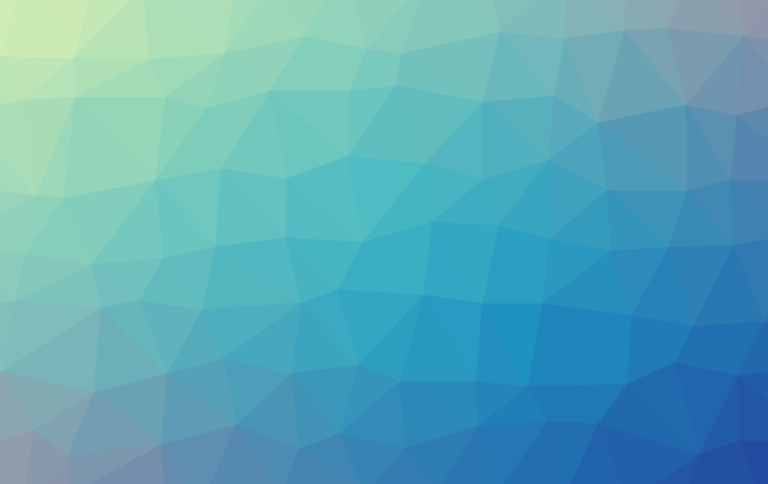
This background is drawn by a Shadertoy shader. Its source:

```glsl
// Low-poly mosaic of triangles fading from pale lime through teal to deep blue.

const vec2 GRID_SCALE = vec2(11.51, 7.33);   // cells across and down the canvas
const vec2 GRID_SHIFT = vec2(0.225, 0.636);  // position of the first vertex
const vec2 JITTER = vec2(0.64, 0.50);        // scatter range, in cells
const float BOW = 0.16;                      // upward arch of the middle rows
const vec2 RAMP_RANGE = vec2(0.65, 5.5);     // ramp span used by the canvas
const vec3 MIX_WARMTH = vec3(0.088, -0.02, 0.008);

vec2 hash22(vec2 p) {
    vec3 q = fract(p.xyx * vec3(0.1031, 0.1030, 0.0973));
    q += dot(q, q.yzx + 33.33);
    return fract((q.xx + q.yz) * q.zy);
}

float cross2(vec2 a, vec2 b) {
    return a.x * b.y - a.y * b.x;
}

// Scattered lattice vertex, in grid units
vec2 vertexAt(vec2 id) {
    vec2 canvas = clamp((id + GRID_SHIFT) / GRID_SCALE, 0.0, 1.0);
    float arch = cos(6.2832 * canvas.x) * sin(3.1416 * canvas.y);
    return id + JITTER * (hash22(id + 57.0) - 0.5) + vec2(0.0, BOW * arch);
}

// Piecewise linear colour ramp, t from 0 to 6
vec3 ramp(float t) {
    vec3 stops[7] = vec3[7](
        vec3(0.929, 0.973, 0.694), vec3(0.780, 0.914, 0.706),
        vec3(0.498, 0.804, 0.733), vec3(0.255, 0.714, 0.769),
        vec3(0.114, 0.569, 0.753), vec3(0.133, 0.369, 0.659),
        vec3(0.145, 0.204, 0.580));
    vec3 color = stops[0];
    for (int i = 0; i < 6; i++) {
        color = mix(color, stops[i + 1], clamp(t - float(i), 0.0, 1.0));
    }
    return color;
}

// Average of a horizontal and a vertical ramp, warmer where they differ
vec3 gradientAt(vec2 canvas) {
    vec2 t = mix(RAMP_RANGE.xx, RAMP_RANGE.yy, clamp(canvas, 0.0, 1.0));
    float contrast = (t.x - t.y) / (RAMP_RANGE.y - RAMP_RANGE.x);
    return 0.5 * (ramp(t.x) + ramp(t.y)) + MIX_WARMTH * contrast * contrast;
}

// Signed distance to the line a-b, negative on the inner side
float edgeDistance(vec2 p, vec2 a, vec2 b) {
    return -cross2(normalize(b - a), p - a);
}

// Flat triangle colour, weighted by its coverage of the pixel
vec4 triangle(vec2 p, vec2 a, vec2 b, vec2 c, float pixel) {
    float d = max(edgeDistance(p, a, b),
                  max(edgeDistance(p, b, c), edgeDistance(p, c, a)));
    float coverage = clamp(0.5 - d / pixel, 0.0, 1.0);
    if (coverage <= 0.0) return vec4(0.0);
    vec2 middle = (a + b + c) / 3.0;
    return vec4(gradientAt((middle + GRID_SHIFT) / GRID_SCALE), 1.0) * coverage;
}

// Quad split along its Delaunay diagonal
vec4 quad(vec2 p, vec2 a, vec2 b, vec2 c, vec2 d, float pixel) {
    vec2 ab = b - a, ad = d - a, cd = d - c, cb = b - c;
    // Sine of the sum of the angles at a and c
    float angleSum = cross2(ab, ad) * dot(cd, cb) + dot(ab, ad) * cross2(cd, cb);
    if (angleSum >= 0.0) {
        return triangle(p, a, b, d, pixel) + triangle(p, b, c, d, pixel);
    }
    return triangle(p, a, b, c, pixel) + triangle(p, a, c, d, pixel);
}

void mainImage(out vec4 fragColor, in vec2 fragCoord) {
    vec2 canvas = fragCoord / iResolution.xy;
    canvas.y = 1.0 - canvas.y;
    vec2 p = canvas * GRID_SCALE - GRID_SHIFT;
    float pixel = GRID_SCALE.y / iResolution.y;

    // Gather the facets of the surrounding cells
    vec4 sum = vec4(0.0);
    for (int y = -1; y <= 1; y++) {
        for (int x = -1; x <= 1; x++) {
            vec2 id = floor(p) + vec2(x, y);
            sum += quad(p, vertexAt(id), vertexAt(id + vec2(1.0, 0.0)),
                        vertexAt(id + 1.0), vertexAt(id + vec2(0.0, 1.0)), pixel);
        }
    }
    fragColor = vec4(sum.rgb / max(sum.a, 0.0001), 1.0);
}
```
